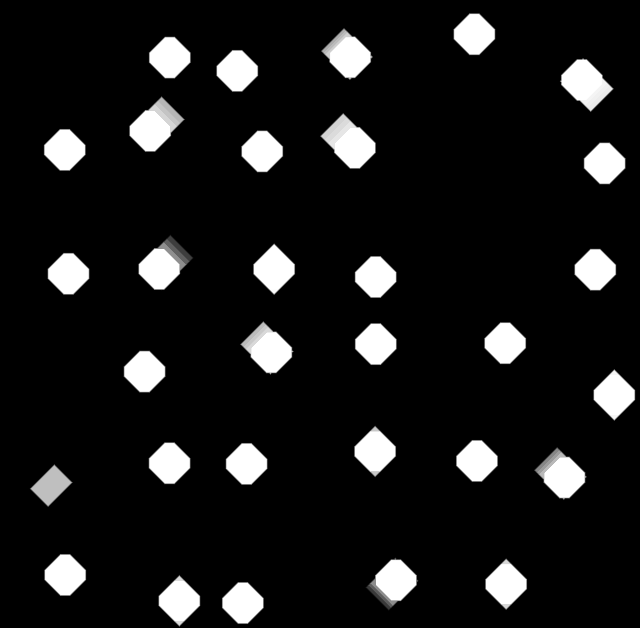
This pattern is drawn by a Shadertoy shader. Its source:

```glsl
// Scattered white octagons on black, some with pointed tips or grey diagonal trails.
#define GRID 6.0            // cells per side, one left empty in each row
#define JITTER 0.56         // scatter of a centre inside its cell
#define RADIUS 0.0327       // half width of an octagon
#define DIAMOND 0.0285      // half side of the diamond that cuts its corners
#define SOFT 0.0016         // half width of the smoothed edge
#define PLAIN_SHARE 0.53    // octagons without any extra
#define POINTED_SHARE 0.19  // octagons with two sharp tips
#define TRAIL_MAX 0.024     // longest trail
#define GHOST_ROW 1.0       // row whose empty cell holds a grey tile
#define GHOST_SHADE 0.75

float hash(vec2 p) {
    return fract(sin(dot(p, vec2(127.1, 311.7))) * 43758.5453);
}

float boxDistance(vec2 p, vec2 halfSize) {
    vec2 d = abs(p) - halfSize;
    return max(d.x, d.y);
}

float fill(float d) {
    return 1.0 - smoothstep(-SOFT, SOFT, d);
}

// Turn by 45 degrees, so that diamonds become boxes
vec2 toDiagonal(vec2 p) {
    return vec2(p.x + p.y, p.x - p.y) * 0.70711;
}

// Stack of shifted tiles that dims towards its tip
float trail(vec2 q, vec2 id) {
    vec2 axis = hash(id + 21.3) < 0.5 ? vec2(1.0, 0.0) : vec2(0.0, 1.0);
    if (hash(id + 33.7) < 0.5) axis = -axis;
    float reach = mix(0.006, TRAIL_MAX, hash(id + 45.1));
    float tipShade = mix(0.2, 0.95, hash(id + 57.9));
    vec2 halfSize = vec2(DIAMOND) - 0.003 * abs(axis.yx);
    float shade = 0.0;
    for (float k = 1.0; k <= 3.0; k++) {
        float t = k / 3.0;
        float tile = fill(boxDistance(q - axis * reach * t, halfSize));
        shade = max(shade, tile * mix(1.0, tipShade, sqrt(t)));
    }
    return shade;
}

float grain(vec2 p, vec2 id) {
    vec2 q = toDiagonal(p);
    float diamond = boxDistance(q, vec2(DIAMOND));
    float shade = fill(max(diamond, boxDistance(p, vec2(RADIUS))));

    // Evenly spread choice of the variant
    float kind = fract(dot(id, vec2(0.618, 0.755)) + 0.1);
    if (kind > PLAIN_SHARE + POINTED_SHARE) {
        shade = max(shade, trail(q, id));
    } else if (kind > PLAIN_SHARE) {
        float across = hash(id + 9.2) < 0.6 ? p.x : p.y;
        float tips = fill(max(diamond, abs(across) - RADIUS));
        shade = max(shade, tips * mix(0.75, 1.0, hash(id + 13.4)));
    }
    return shade;
}

void mainImage(out vec4 fragColor, in vec2 fragCoord) {
    vec2 uv = fragCoord / iResolution.y;
    vec2 cellSize = vec2(iResolution.x / iResolution.y, 1.0) / GRID;
    vec2 cell = floor(uv / cellSize);
    float shade = 0.0;

    // Grains may reach into neighbouring cells
    for (float y = -1.0; y <= 1.0; y++) {
        for (float x = -1.0; x <= 1.0; x++) {
            vec2 id = cell + vec2(x, y);
            if (min(id.x, id.y) < 0.0 || max(id.x, id.y) >= GRID) continue;

            vec2 scatter = vec2(hash(id + 1.7), hash(id + 5.3)) - 0.5;
            vec2 p = uv - (id + 0.5 + JITTER * scatter) * cellSize;
            float emptyColumn = floor(hash(vec2(id.y, 8.6)) * GRID);

            if (id.x != emptyColumn) {
                shade = max(shade, grain(p, id));
            } else if (id.y == GHOST_ROW) {
                float tile = fill(boxDistance(toDiagonal(p), vec2(0.027, 0.02)));
                shade = max(shade, tile * GHOST_SHADE);
            }
        }
    }
    fragColor = vec4(vec3(shade), 1.0);
}
```
